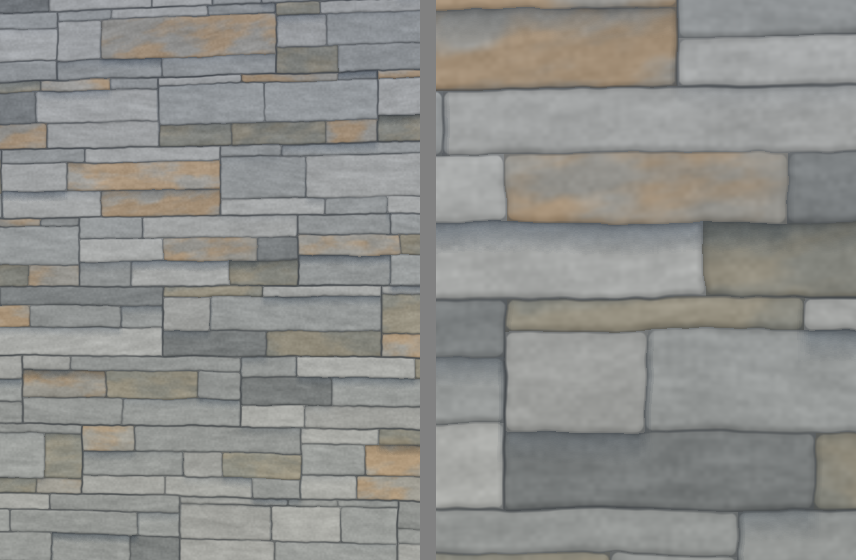
Left: the whole. Right: its middle third, enlarged.
A WebGL 1 fragment shader for this texture:

```glsl
precision highp float;
uniform vec2 u_resolution;

struct Stone {
  vec2 lo;
  vec2 hi;
  float id;
  float height;
  float panelEdge;
};

float hash(vec2 p) {
  vec3 q = fract(p.xyx * 0.1031);
  q += dot(q, q.yzx + 33.33);
  return fract((q.x + q.y) * q.z);
}

float noise(vec2 p) {
  vec2 i = floor(p), f = fract(p);
  f = f * f * (3.0 - 2.0 * f);
  return mix(mix(hash(i), hash(i + vec2(1.0, 0.0)), f.x),
             mix(hash(i + vec2(0.0, 1.0)), hash(i + 1.0), f.x), f.y);
}

float fbm(vec2 p) {
  float sum = 0.0, gain = 0.5;
  for (int i = 0; i < 4; i++) {
    sum += gain * noise(p);
    p = p * 2.03 + 17.3;
    gain *= 0.5;
  }
  return sum;
}

// Staggered panels, each cut into three uneven courses of two or three stones
Stone stoneAt(vec2 p) {
  vec2 size = vec2(0.39, 0.122);
  float band = floor(p.y / size.y);
  float shift = band * 0.14 + 0.12 * hash(vec2(band, 7.0));
  float panel = floor((p.x + shift) / size.x);
  vec2 origin = vec2(panel * size.x - shift, band * size.y);
  vec2 q = (p - origin) / size;
  float key = floor(hash(vec2(panel, band) + 23.0) * 900.0);

  float low = mix(0.22, 0.45, hash(vec2(key, 1.0)));
  float high = mix(0.6, 0.9, hash(vec2(key, 2.0)));
  float row = step(low, q.y) + step(high, q.y);
  vec2 ySpan = row < 0.5 ? vec2(0.0, low) : row < 1.5 ? vec2(low, high) : vec2(high, 1.0);

  float left = mix(0.2, 0.5, hash(vec2(key, row + 11.0)));
  float right = mix(0.64, 1.1, hash(vec2(key, row + 21.0)));
  right = right > 0.85 ? 1.0 : right;
  float col = step(left, q.x) + step(right, q.x);
  vec2 xSpan = col < 0.5 ? vec2(0.0, left) : col < 1.5 ? vec2(left, right) : vec2(right, 1.0);

  Stone s;
  s.lo = origin + size * vec2(xSpan.x, ySpan.x);
  s.hi = origin + size * vec2(xSpan.y, ySpan.y);
  s.id = key + row * 3.7 + col * 13.1;
  s.height = hash(vec2(s.id, 5.0));
  vec2 rim = min(q, 1.0 - q) * size;
  s.panelEdge = min(rim.x, rim.y);
  return s;
}

vec3 stoneColor(float id, float patches) {
  float pick = hash(vec2(id, 31.0));
  if (pick < 0.36) return vec3(0.64, 0.642, 0.634);
  if (pick < 0.7) return vec3(0.583, 0.592, 0.59);
  if (pick < 0.82) return mix(vec3(0.6, 0.59, 0.565), vec3(0.66, 0.575, 0.475), patches);
  if (pick < 0.93) return mix(vec3(0.52, 0.52, 0.49), vec3(0.585, 0.56, 0.5), patches);
  return vec3(0.475, 0.487, 0.49);
}

void main() {
  vec2 p = gl_FragCoord.xy / u_resolution.y;
  float px = 1.0 / u_resolution.y;

  // Slight perspective tilt and chipped, wavy joints
  vec2 w = p;
  w.y -= (p.y - 0.45) * p.x * 0.07;
  w += 0.0034 * (vec2(noise(p * 17.0), noise(p * 17.0 + 40.0)) - 0.5);
  w += 0.0016 * (vec2(noise(p * 95.0), noise(p * 95.0 + 70.0)) - 0.5);
  Stone s = stoneAt(w);

  // Mottled colour with slanted cleft relief
  vec2 local = w + vec2(s.id * 0.37, s.id * 0.19);
  local.y += local.x * 0.3 * (hash(vec2(s.id, 8.0)) - 0.5);
  float patches = smoothstep(0.3, 0.65, fbm(local * vec2(16.0, 38.0)));
  vec2 cleft = local * vec2(12.0, 55.0);
  float relief = fbm(cleft) - fbm(cleft + vec2(0.05, 0.3));
  vec3 color = stoneColor(s.id, patches);
  color *= 0.95 + 0.09 * hash(vec2(s.id, 14.0));
  color += 0.13 * relief + 0.08 * (fbm(local * vec2(40.0, 70.0)) - 0.47);
  color += 0.035 * (noise(p * 260.0) - 0.5);

  // Worn upper and lower rims
  color += 0.035 * s.height * smoothstep(0.006, 0.001, s.hi.y - w.y);
  color -= 0.05 * smoothstep(0.006, 0.0, w.y - s.lo.y);

  // Soft shadow cast by proud stones above, with spread taps for a blurred end
  float shade = 0.0;
  float jitter = hash(floor(p * 700.0));
  for (int i = 0; i < 12; i++) {
    float reach = float(i) + jitter;
    float side = 0.004 * (mod(float(i) * 5.0, 7.0) / 3.0 - 1.0);
    Stone above = stoneAt(w + vec2(side, 0.0015 * reach));
    shade += clamp((above.height - s.height) * 1.8 - reach * 0.03, 0.0, 1.0) / 12.0;
  }
  color *= mix(vec3(1.0), vec3(0.68, 0.72, 0.77), shade);

  // Rounded edges, fine joints that fade in places, and darker panel seams
  vec2 edge = min(w - s.lo, s.hi - w);
  float d = 0.005 - length(max(0.005 - edge, 0.0));
  color *= 1.0 - 0.13 * (1.0 - 0.5 * s.height) * smoothstep(0.005, 0.0, d);
  float joint = smoothstep(0.0009 + px, 0.0, d) * mix(0.2, 0.7, noise(p * 20.0));
  float seam = smoothstep(0.0012 + px, 0.0, s.panelEdge) * mix(0.5, 0.95, noise(p * 14.0 + 9.0));
  color = mix(color, vec3(0.27, 0.285, 0.3), max(joint, seam));

  // Cool, dimmer light toward the top
  color *= mix(vec3(1.02, 1.02, 1.0), vec3(0.96, 0.975, 1.01), smoothstep(0.1, 1.0, p.y));
  gl_FragColor = vec4(color, 1.0);
}
```
